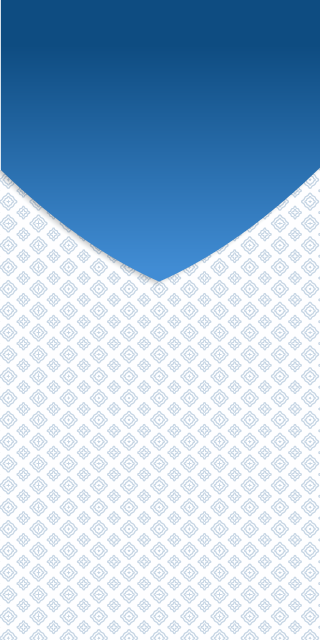
Give the GLSL for this background, as a WebGL 2 fragment shader.

```glsl
#version 300 es
precision highp float;
// A blue gradient banner with a curved, pointed lower edge and a soft shadow,
// above a white field tiled with two interleaved lattices of outlined diamonds.
// Lengths are in canvas widths, with y measured down from the top (0 to 2).

#define TIP vec2(0.4975, 0.880)      // lowest point of the banner
#define EDGE_SLOPE 0.441             // slope of the edge at the tip
#define EDGE_CURVE 0.533             // bend of the edge away from the tip
#define PITCH vec2(0.0943, 0.0682)   // lattice spacing
#define LATTICE_ORIGIN vec2(0.4975, 0.903)
#define LINE_HALF 0.0021             // half width of the motif lines
#define SHADOW_SHIFT vec2(0.010, 0.002)
#define SHADOW_BLUR 0.018
#define SHADOW_STRENGTH 0.27
#define MARGIN 0.0026                // white strip at the left of the banner

uniform vec2 u_resolution;
out vec4 fragColor;

const float PI = 3.14159;
const vec3 NAVY  = vec3(0.055, 0.297, 0.505);
const vec3 AZURE = vec3(0.255, 0.550, 0.830);
const vec3 PAPER = vec3(0.995, 0.998, 1.0);
const vec3 LINE  = vec3(0.775, 0.835, 0.895);

float coverage(float d, float px) {
    return clamp(0.5 - d / px, 0.0, 1.0);
}

// Outline of a rounded diamond whose sides ripple in and out;
// waves = 2 gives stepped sides, waves = 1 with negative depth a concave star
float diamondLine(vec2 p, float size, float waves, float depth) {
    vec2 side = abs(vec2(p.x + p.y, p.x - p.y)) * 0.7071;
    float across = max(side.x, side.y);
    float along = min(side.x, side.y);
    float radius = 0.32 * size;
    vec2 q = vec2(across, along) - size + radius;
    float d = length(max(q, 0.0)) + min(max(q.x, q.y), 0.0) - radius;
    d -= depth * size * cos(waves * PI * min(along / size, 1.0));
    return abs(d) - LINE_HALF;
}

// Solid four-pointed star with concave sides
float star(vec2 p, float r) {
    vec2 root = sqrt(abs(p));
    float reach = root.x + root.y;
    return 0.5 * (reach * reach - r);
}

float largeMotif(vec2 p) {
    float rings = min(diamondLine(p, 0.0196, 2.0, 0.055),
                      diamondLine(p, 0.0118, 2.0, 0.060));
    return min(rings, star(p, 0.0090));
}

float smallMotif(vec2 p) {
    return min(diamondLine(p, 0.0142, 2.0, 0.085),
               diamondLine(p, 0.0068, 1.0, -0.17));
}

// Offset from the nearest lattice point
vec2 latticeCell(vec2 p) {
    return (fract(p / PITCH + 0.5) - 0.5) * PITCH;
}

// Approximate signed distance to the banner edge, negative inside
float bannerDistance(vec2 p) {
    float x = abs(p.x - TIP.x);
    float edgeY = TIP.y - x * (EDGE_SLOPE + EDGE_CURVE * x);
    float slope = EDGE_SLOPE + 2.0 * EDGE_CURVE * x;
    return (p.y - edgeY) / sqrt(1.0 + slope * slope);
}

void main() {
    vec2 uv = gl_FragCoord.xy / u_resolution;
    vec2 p = vec2(uv.x, 2.0 * (1.0 - uv.y));
    float px = 1.0 / u_resolution.x;

    // Patterned field
    vec2 q = p - LATTICE_ORIGIN;
    float motif = min(largeMotif(latticeCell(q)),
                      smallMotif(latticeCell(q + 0.5 * PITCH)));
    vec3 color = mix(PAPER, LINE, coverage(motif, px));

    // Shadow cast toward the lower left
    float shadowDist = bannerDistance(p + SHADOW_SHIFT * vec2(1.0, -1.0));
    float shadow = 1.0 - smoothstep(-SHADOW_BLUR, SHADOW_BLUR, shadowDist);
    color *= 1.0 - SHADOW_STRENGTH * shadow;

    // Banner with its vertical gradient
    vec3 blue = mix(NAVY, AZURE, clamp((p.y - 0.14) / 0.70, 0.0, 1.0));
    color = mix(color, blue, coverage(bannerDistance(p), px));

    // Thin white strip at the left side
    float strip = coverage(p.x - MARGIN, px) * step(p.y, 0.53);
    color = mix(color, PAPER, strip);

    fragColor = vec4(color, 1.0);
}
```
